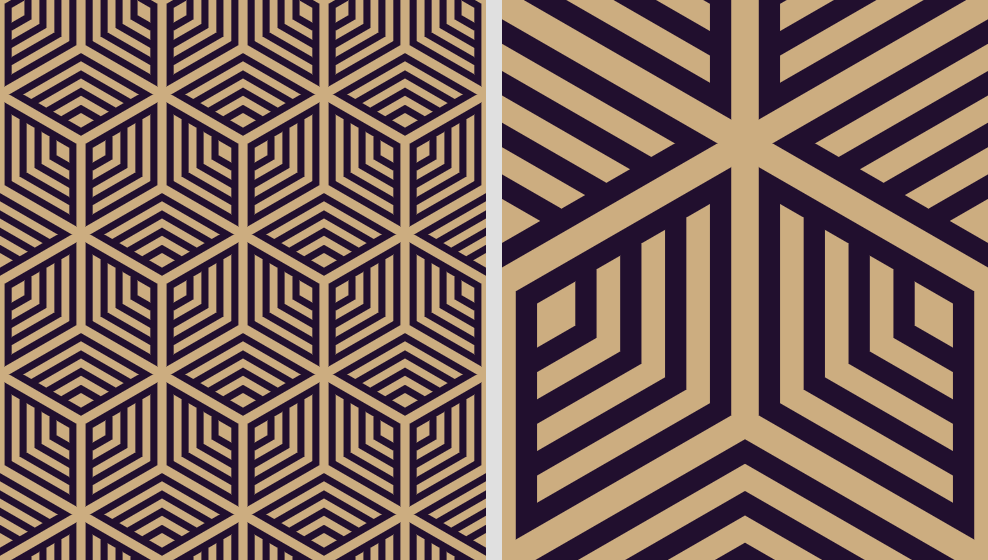
Left, the full canvas; right, a detail of the centre.
Give the GLSL for this pattern, as a Shadertoy shader.

```glsl
// Stacked cubes in a hexagonal tiling, each face filled with nested dark chevrons on tan.

#define REPEATS vec2(3.0, 2.0)       // whole cells across and down
#define ANCHOR vec2(0.5, 0.496)      // cube centre within a cell
#define RIM 0.1005                   // face edge to centre of its outline
#define LINE_HALF 0.0438             // half width of a dark line
#define STRIPE_STEP 0.1847           // spacing of the chevrons
#define STRIPE_LAST 3.0              // chevrons inside the outermost one
#define TAN_COLOR vec3(0.80, 0.68, 0.50)
#define DARK_COLOR vec3(0.13, 0.06, 0.18)

// One cell holds two hexagons; the hexagon apothem is the unit of length.
const vec2 CELL = vec2(2.0, 3.4641);

// Offset from the centre of the nearest hexagon.
vec2 hexLocal(vec2 p) {
    vec2 a = mod(p + 0.5 * CELL, CELL) - 0.5 * CELL;
    vec2 b = mod(p, CELL) - 0.5 * CELL;
    return dot(a, a) < dot(b, b) ? a : b;
}

// Signed distance to the dark lines of a cube, negative inside them.
float cubeLines(vec2 p) {
    // Three axes at 60, 180 and 300 degrees; they sum to zero.
    float a = dot(p, vec2(0.5, 0.8660254));
    float b = -p.x;
    float c = -a - b;

    // Distance from the cube's inner edges, and hexagonal distance from its centre.
    float inner = max(max(min(a, -c), min(b, -a)), min(c, -b));
    float radius = max(max(abs(a), abs(b)), abs(c));

    // Chevrons counted inward from the outer rim.
    float depth = 1.0 - RIM - radius;
    float index = clamp(round(depth / STRIPE_STEP), 0.0, STRIPE_LAST);
    float chevrons = abs(depth - index * STRIPE_STEP);
    float lines = min(chevrons, abs(inner - RIM)) - LINE_HALF;

    // Trim to the inset face, leaving the tan gaps between faces.
    float gap = RIM - LINE_HALF;
    float face = max(radius - 1.0 + gap, gap - inner);
    return max(lines, face);
}

void mainImage(out vec4 fragColor, in vec2 fragCoord) {
    vec2 scale = REPEATS * CELL / iResolution.xy;
    vec2 p = fragCoord * scale - ANCHOR * CELL;
    float pixel = max(scale.x, scale.y);

    float ink = clamp(0.5 - cubeLines(hexLocal(p)) / pixel, 0.0, 1.0);
    fragColor = vec4(mix(TAN_COLOR, DARK_COLOR, ink), 1.0);
}
```
